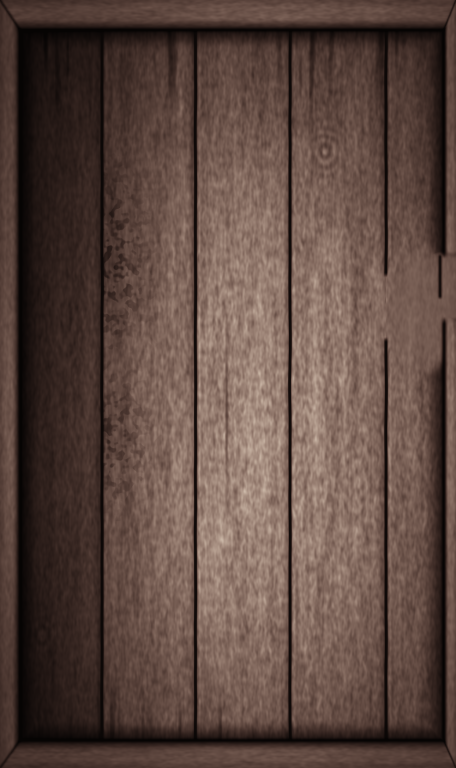
This texture is drawn by a Shadertoy shader. Its source:

```glsl
// Weathered vertical planks inside a mitred wooden frame, lit from the centre.
const float ASPECT = 1.684;                             // height over width
const vec4 SEAMS = vec4(0.2237, 0.4287, 0.636, 0.8465); // plank joints
const vec2 PANEL_MIN = vec2(0.044, 0.036);
const vec2 PANEL_MAX = vec2(0.973, 0.961);
const vec2 LIGHT_POS = vec2(0.54, 0.42);
const float LIGHT_TONE = 0.64;
const float SEAM_HALF = 0.0032;
const float GRAIN_AMOUNT = 0.42;
const vec2 SMEAR_POS = vec2(0.925, 0.595);
const vec2 SMEAR_SIZE = vec2(0.085, 0.085);

vec2 hashGradient(vec2 cell) {
    vec2 h = vec2(dot(cell, vec2(127.1, 311.7)), dot(cell, vec2(269.5, 183.3)));
    return 2.0 * fract(sin(h) * 43758.55) - 1.0;
}

float gradientNoise(vec2 p) {
    vec2 i = floor(p), f = fract(p);
    vec2 u = f * f * f * (f * (f * 6.0 - 15.0) + 10.0);
    vec2 e = vec2(1.0, 0.0);
    float low = mix(dot(hashGradient(i), f), dot(hashGradient(i + e), f - e), u.x);
    float high = mix(dot(hashGradient(i + e.yx), f - e.yx),
                     dot(hashGradient(i + 1.0), f - 1.0), u.x);
    return mix(low, high, u.y);
}

float bell(float x, float width) { return exp(-x * x / (width * width)); }

float band(float x, float a, float b, float soft) {
    return smoothstep(a - soft, a + soft, x) * (1.0 - smoothstep(b - soft, b + soft, x));
}

// Fibres run along y, from broad streaks to fine pores.
float woodGrain(vec2 p) {
    float g = 0.55 * gradientNoise(p * vec2(34.0, 2.5));
    g += 0.5 * gradientNoise(p * vec2(75.0, 14.0) + 17.0);
    g += 0.75 * gradientNoise(p * vec2(125.0, 46.0) + 41.0);
    return g + 0.4 * gradientNoise(p * vec2(190.0, 85.0) + 73.0);
}

// Warped growth rings fading away from their centre.
float growthRings(vec2 p, vec2 centre, vec2 size, float count) {
    vec2 q = (p - centre * vec2(1.0, ASPECT)) / size;
    float d = length(q) + 0.25 * gradientNoise(p * 22.0);
    return sin(d * count) * exp(-d * d);
}

// Off-centre light, wider to the right and above.
float lightAt(vec2 uv) {
    vec2 d = uv - LIGHT_POS;
    return LIGHT_TONE * bell(d.x, d.x < 0.0 ? 0.43 : 0.64) * bell(d.y, d.y < 0.0 ? 0.58 : 0.67);
}

float plankTone(vec2 uv, vec2 p, float smear, float aa) {
    float plank = dot(step(SEAMS, vec4(uv.x)), vec4(1.0));
    vec2 local = p + vec2(0.0, plank * 7.3);
    float tone = lightAt(uv) * (plank < 0.5 ? 0.82 : 1.0);
    float grain = woodGrain(local) * (1.0 - 0.45 * smear);

    // Knots and arched figure
    float rings = 1.3 * growthRings(p, vec2(0.713, 0.802), vec2(0.036, 0.042), 13.0);
    rings += 0.8 * growthRings(p, vec2(0.092, 0.172), vec2(0.032, 0.042), 11.0);
    rings += 0.45 * growthRings(p, vec2(0.785, 0.37), vec2(0.065, 0.14), 24.0);
    rings += 0.45 * growthRings(p, vec2(0.145, 0.59), vec2(0.055, 0.17), 22.0);
    rings += 0.7 * growthRings(p, vec2(0.238, 0.745), vec2(0.025, 0.08), 9.0);
    tone *= 1.0 + GRAIN_AMOUNT * grain + 0.16 * rings;

    // Worn chips along the second plank
    float wornArea = step(0.5, plank) * bell(uv.x - 0.235, 0.085)
                   * max(bell(uv.y - 0.66, 0.12), 0.8 * bell(uv.y - 0.43, 0.09));
    float chips = gradientNoise(p * vec2(48.0, 38.0)) + 0.6 * gradientNoise(p * 95.0);
    tone *= 1.0 - wornArea * (0.12 + 0.4 * smoothstep(-0.05, 0.25, chips));

    // Dark end streaks and one hairline crack
    float ends = max(smoothstep(0.76, 0.96, uv.y), 0.8 * smoothstep(0.16, 0.03, uv.y));
    tone *= 1.0 - 0.5 * ends * smoothstep(0.1, 0.4, gradientNoise(local * vec2(55.0, 3.0)));
    tone *= 1.0 - 0.3 * bell(uv.x - 0.497, 0.0035) * band(uv.y, 0.38, 0.56, 0.06);

    // Soft shadow by the frame
    vec2 inset = min(uv - PANEL_MIN, PANEL_MAX - uv) * vec2(1.0, ASPECT);
    float edge = min(inset.x + 0.05 * smear, inset.y);
    tone *= mix(0.3, 1.0, smoothstep(-0.005, 0.05, edge));
    tone = mix(tone, 0.47 * (1.0 + 0.3 * grain), 0.75 * smear);

    // Joints with a thin lit right edge
    for (int i = 0; i < 4; i++) {
        float d = uv.x - SEAMS[i] - 0.002 * gradientNoise(vec2(float(i) * 9.0, p.y * 9.0));
        float present = i == 3 ? 1.0 - band(uv.y, 0.558, 0.642, 0.004) : 1.0;
        tone *= 1.0 + 0.28 * present * bell(d - 0.008, 0.004);
        tone *= 1.0 - 0.3 * present * bell(d, 0.011);
        float line = 1.0 - smoothstep(SEAM_HALF - aa, SEAM_HALF + aa, abs(d));
        tone = mix(tone, 0.04, 0.94 * present * line);
    }
    return tone;
}

float frameTone(vec2 uv, vec2 p, vec2 depth) {
    bool upright = depth.x > depth.y;
    float across = max(depth.x, depth.y);
    float grain = woodGrain(upright ? p : p.yx + 5.0);
    float side = uv.x < 0.5 ? 0.42 : 0.52;
    float rail = uv.y < 0.5 ? 0.40 : 0.43;
    float tone = upright ? side * mix(0.65, 1.0, bell(uv.y - 0.48, 0.34))
                         : rail * mix(0.68, 1.0, bell(uv.x - 0.6, 0.38));
    tone *= mix(0.35, 1.0, smoothstep(0.0, 0.42, across)) * (1.0 - 0.18 * smoothstep(0.7, 1.0, across));
    tone *= 1.0 - 0.55 * bell(depth.x - depth.y, 0.1);
    return tone * (1.0 + 0.25 * grain);
}

void mainImage(out vec4 fragColor, in vec2 fragCoord) {
    vec2 uv = fragCoord / iResolution.xy;
    vec2 p = uv * vec2(1.0, ASPECT);
    float aa = 0.8 / iResolution.x;

    // Blurred patch crossing the right joint and frame
    vec2 s = (uv - SMEAR_POS) / SMEAR_SIZE;
    float smear = 1.0 - smoothstep(0.55, 1.15, length(s) + 0.3 * gradientNoise(p * 18.0));
    float bridge = smoothstep(0.93, 0.96, uv.x) * band(uv.y, 0.583, 0.668, 0.006);
    smear = max(smear, bridge);

    // Distance into each rail, normalised by its thickness
    vec2 depth = max((PANEL_MIN - uv) / PANEL_MIN, (uv - PANEL_MAX) / (1.0 - PANEL_MAX));
    float outside = max((PANEL_MIN.x - uv.x), uv.x - PANEL_MAX.x);
    outside = max(outside, max(PANEL_MIN.y - uv.y, uv.y - PANEL_MAX.y) * ASPECT);
    float frameMask = smoothstep(-aa, aa, outside) * (1.0 - bridge);
    float tone = mix(plankTone(uv, p, smear, aa), frameTone(uv, p, depth), frameMask);
    tone *= 1.0 - 0.8 * bell(outside, 0.0045) * (1.0 - bridge);
    tone *= 1.0 - 0.85 * bell(uv.x - 0.965, 0.004) * band(uv.y, 0.612, 0.668, 0.003);

    // Warm brown ramp, redder in the shadows
    tone = clamp(tone, 0.025, 0.85);
    vec3 color = tone * vec3(1.0, 0.62 + 0.36 * tone, 0.53 + 0.37 * tone);
    fragColor = vec4(color, 1.0);
}
```
